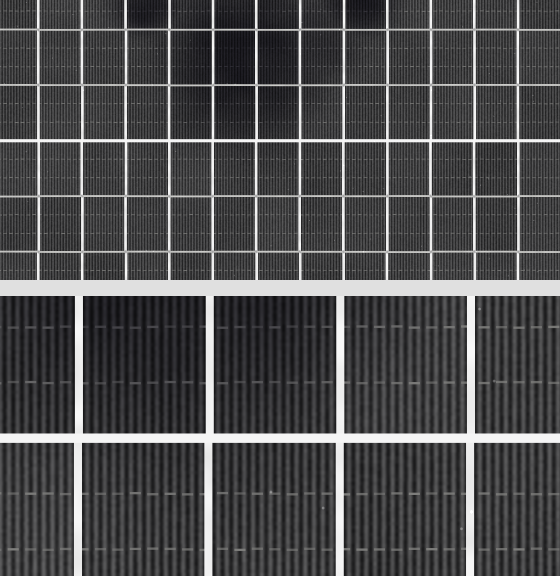
Top: the whole. Bottom: its middle third, enlarged.
A Shadertoy shader for this texture:

```glsl
// Solar panel: dark ribbed cells in a white grid, with dashed seams and dim reflections.
#define PITCH vec2(0.1557, 0.1984)   // cell size, in canvas heights
#define ORIGIN vec2(0.1375, 0.4974)  // a grid crossing on the central bar
#define HALF_COLUMN 0.0048           // half width of upright lines
#define HALF_ROW 0.0033              // half width of level lines
#define HALF_BAR 0.0056              // half width of the central bar
#define RIBS 15.0                    // ribs per cell
#define RIB_CONTRAST 0.105
#define GRAIN 0.045
#define CELL_COLOR vec3(0.238, 0.238, 0.242)
#define DASH_COLOR vec3(0.50, 0.50, 0.49)
#define WHITE vec3(0.96)
#define ROW_COLOR vec3(0.79, 0.79, 0.78)

float hash(vec2 p) {
    vec3 q = fract(vec3(p.xyx) * 0.1031);
    q += dot(q, q.yzx + 33.33);
    return fract((q.x + q.y) * q.z);
}

float noise(vec2 p) {
    vec2 i = floor(p), f = fract(p);
    f = f * f * (3.0 - 2.0 * f);
    return mix(mix(hash(i), hash(i + vec2(1, 0)), f.x),
               mix(hash(i + vec2(0, 1)), hash(i + vec2(1, 1)), f.x), f.y);
}

// Coverage of a band with a given half width, softened over one pixel
float band(float dist, float halfWidth, float pixel) {
    return clamp((halfWidth - dist) / pixel + 0.5, 0.0, 1.0);
}

// Soft elliptical patch
float patchMask(vec2 p, vec2 center, vec2 radius) {
    vec2 d = (p - center) / radius;
    return exp(-pow(dot(d, d), 1.5));
}

// Ribbed cell surface with two broken seams
vec3 cellSurface(vec2 p, vec2 grid, float pixel) {
    vec2 id = floor(grid);
    float blur = 3.14159 * pixel * RIBS / PITCH.x;
    float fade = blur < 3.14159 ? sin(blur) / blur : 0.0;
    float rib = cos(6.28318 * RIBS * grid.x) * fade;
    vec3 color = CELL_COLOR + RIB_CONTRAST * rib;
    color += 0.025 * (hash(id + 40.0) - 0.5);
    color += GRAIN * (noise(p * 230.0 + 60.0) - 0.5);
    color += 0.025 * (noise(p * 9.0 + 20.0) - 0.5);

    // Dashes lie at one third and two thirds of the cell height
    float along = grid.x * RIBS * 0.5 + 0.25;
    float seam = round(fract(grid.y) * 3.0);
    float wobble = 0.0016 * (hash(vec2(floor(along) + 200.0, id.y * 3.0 + seam + 90.0)) - 0.5);
    float seamDist = abs((fract(grid.y) - seam / 3.0) * PITCH.y + wobble);
    float dashDist = abs(fract(along) - 0.5) * PITCH.x * 2.0 / RIBS;
    float dash = band(seamDist, 0.0014, pixel) * band(dashDist, 0.0066, pixel);
    dash *= 0.55 + 0.45 * hash(vec2(floor(along) + 70.0, id.y + seam + 30.0));
    return mix(color, DASH_COLOR, dash);
}

void mainImage(out vec4 fragColor, in vec2 fragCoord) {
    float pixel = 1.0 / iResolution.y;
    vec2 p = fragCoord * pixel;
    vec2 grid = (p - ORIGIN) / PITCH;
    vec2 line = round(grid);
    vec3 color = cellSurface(p, grid, pixel);

    // Dim reflections near the top
    float dim = patchMask(p, vec2(0.87, 0.80), vec2(0.27, 0.29));
    dim = max(dim, patchMask(p, vec2(1.28, 0.98), vec2(0.13, 0.10)));
    dim = max(dim, patchMask(p, vec2(0.52, 0.97), vec2(0.12, 0.09)));
    dim = max(dim, 0.6 * patchMask(p, vec2(1.12, 0.86), vec2(0.16, 0.15)));
    color = mix(color, color * vec3(0.40, 0.39, 0.46), dim * (0.8 + 0.3 * noise(p * 14.0)));

    // Grid lines, each segment slightly out of true
    float shiftX = 0.003 * (hash(vec2(line.x, floor(grid.y)) + 50.0) - 0.5);
    float shiftY = 0.002 * (hash(vec2(floor(grid.x), line.y) + 80.0) - 0.5);
    bool isBar = abs(line.y) < 0.5;
    vec2 dist = abs((grid - line) * PITCH + vec2(shiftX, isBar ? 0.0 : shiftY));
    float shade = 0.94 + 0.08 * noise(p * 40.0);
    float column = band(dist.x, HALF_COLUMN, pixel);
    float row = band(dist.y, isBar ? HALF_BAR : HALF_ROW, pixel);
    color = mix(color, ROW_COLOR * shade, isBar ? 0.0 : row);
    color = mix(color, WHITE * shade, column);
    color = mix(color, WHITE, isBar ? row : 0.0);

    // Grey joints where ordinary rows cross the columns
    float joint = isBar ? 0.0 : band(length(dist), 0.0050, pixel * 1.5);
    color = mix(color, vec3(0.56), 0.75 * joint);

    // Sparse dust specks
    vec2 dustCell = floor(p * 45.0);
    vec2 dustPos = vec2(hash(dustCell + 11.0), hash(dustCell + 37.0)) * 0.6 + 0.2;
    float dust = band(length(fract(p * 45.0) - dustPos) / 45.0, 0.0016, pixel);
    color += 0.22 * dust * step(0.98, hash(dustCell + 5.0));

    fragColor = vec4(clamp(color, 0.0, 1.0), 1.0);
}
```
